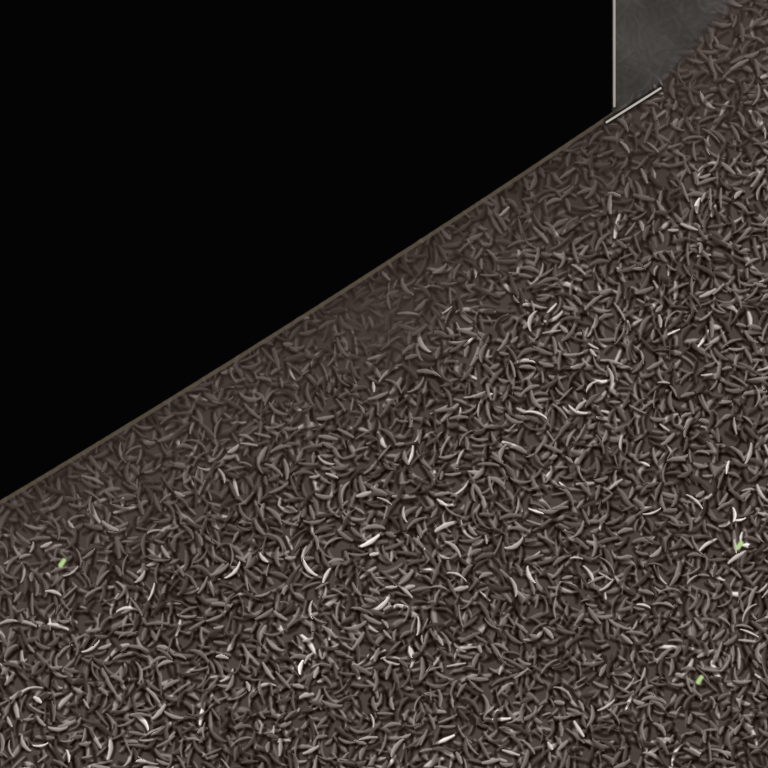
Give the GLSL for this texture, as a Shadertoy shader.

```glsl
// A floor of matted, curled fibres beside a black panel with a slanting foot.
// Fibres are bent capsules scattered in jittered cells, stacked in layers;
// the panel, seam and grey corner are half planes with soft edges.

const float CELLS = 38.0;          // fibre cells across the canvas
const int LAYERS = 5;
const float SOFT = 0.075;          // fibre edge softness, in cells
const float PANEL_RIGHT = 0.797;
const float FOOT_START = 0.349;    // height of the panel foot at the left
const float FOOT_SLOPE = 0.634;
const float FOOT_SAG = 0.05;
const vec3 WARMTH = vec3(0.032, -0.006, -0.023);
const vec3 PANEL_COLOUR = vec3(0.017, 0.017, 0.021);
const vec3 CORNER_COLOUR = vec3(0.27, 0.26, 0.25);
const vec3 SEAM_COLOUR = vec3(0.37, 0.33, 0.27);
const vec3 GLINT_COLOUR = vec3(0.72, 0.69, 0.65);
const vec3 FLECK_COLOUR = vec3(0.70, 0.82, 0.55);
const vec2 FLECKS[3] = vec2[3](vec2(0.963, 0.290), vec2(0.081, 0.267), vec2(0.911, 0.115));

vec4 hash4(vec2 p) {
    vec4 q = fract(vec4(p.xyxy) * vec4(0.1031, 0.1030, 0.0973, 0.1099));
    q += dot(q, q.wzxy + 33.33);
    return fract((q.xxyz + q.yzzw) * q.zywx);
}

float segmentDistance(vec2 p, vec2 a, vec2 b) {
    vec2 ab = b - a;
    return length(p - a - ab * clamp(dot(p - a, ab) / dot(ab, ab), 0.0, 1.0));
}

// Slow variation from layered sines, roughly -1 to 1
float drift(vec2 p) {
    return 0.5 * sin(p.x * 13.0 + 2.0 * sin(p.y * 9.0))
         + 0.3 * sin(p.y * 23.0 - p.x * 11.0 + 1.7)
         + 0.2 * sin(p.x * 37.0 + p.y * 31.0);
}

// One layer of fibres: x = tone, y = cover, z = cast shadow
vec3 fibreLayer(vec2 p, float seed) {
    vec2 cell = floor(p);
    vec3 result = vec3(0.0);
    float best = 0.0;
    for (int j = -1; j <= 1; j++)
    for (int i = -1; i <= 1; i++) {
        vec2 id = cell + vec2(i, j);
        vec4 place = hash4(id + seed);
        vec4 look = hash4(id + seed + 71.3);
        vec2 q = p - id - 0.5 - 0.8 * (place.xy - 0.5);
        float angle = 3.14159 * (place.z - 0.5);
        vec2 along = vec2(cos(angle), sin(angle));
        q = vec2(dot(q, along), dot(q, vec2(-along.y, along.x)));
        q.y += (place.w - 0.5) * 1.1 * q.x * q.x;

        float halfLength = mix(0.22, 0.66, look.x);
        float width = mix(0.07, 0.16, look.y) * (1.0 - 0.4 * abs(q.x) / halfLength);
        width = max(width, 0.03);
        vec2 tip = vec2(halfLength, 0.0);
        float d = segmentDistance(q, -tip, tip) - width;
        float cover = 1.0 - smoothstep(-SOFT, SOFT, d);
        float shade = 1.0 - smoothstep(-0.05, 0.15,
            segmentDistance(q + vec2(0.0, 0.13), -tip, tip) - width);
        result.z = max(result.z, shade);

        float rank = cover * (0.3 + look.w);
        if (rank > best) {
            best = rank;
            float tone = mix(0.19, 0.44, look.z) + 0.42 * pow(look.w, 9.0);
            tone *= 1.0 + 0.28 * clamp(q.y / width, -1.0, 1.0);
            result.xy = vec2(tone, cover);
        }
    }
    return result;
}

void mainImage(out vec4 fragColor, in vec2 fragCoord) {
    vec2 uv = fragCoord / iResolution.xy;
    float px = 1.0 / iResolution.y;

    // Signed distance to the foot line, positive above it
    float footY = FOOT_START + FOOT_SLOPE * uv.x
                - FOOT_SAG * uv.x * (PANEL_RIGHT - uv.x);
    float foot = (uv.y - footY) / sqrt(1.0 + FOOT_SLOPE * FOOT_SLOPE);

    // Fibre floor
    float value = 0.235;
    for (int k = 0; k < LAYERS; k++) {
        float n = float(k);
        vec2 p = uv * CELLS * (1.0 + 0.07 * n) + vec2(3.7, 8.3) * n;
        vec3 fibre = fibreLayer(p, 19.0 * n + 5.0);
        value *= 1.0 - 0.48 * fibre.z;
        value = mix(value, fibre.x, 0.93 * fibre.y);
    }

    // Duller and darker beside the panel, with slow patches
    float open = smoothstep(0.0, 0.24, -foot + 0.02 * drift(uv));
    value = mix(0.265, value * 1.08, mix(0.55, 1.0, open));
    value *= mix(0.90, 1.06, open) + 0.05 * drift(uv);
    vec2 patchOffset = (uv - vec2(0.495, 0.585)) / vec2(0.07, 0.05);
    value = mix(value, 0.24, 0.5 * exp(-dot(patchOffset, patchOffset)));
    vec3 colour = max(value + WARMTH, 0.02);

    // Pale green flecks
    for (int k = 0; k < 3; k++) {
        float d = segmentDistance(uv, FLECKS[k] - vec2(0.002, 0.003), FLECKS[k] + vec2(0.002, 0.003));
        colour = mix(colour, FLECK_COLOUR, 1.0 - smoothstep(0.001, 0.004 + px, d));
    }

    // Smooth grey corner
    float cornerSide = uv.y - 0.885 - 1.2 * (uv.x - 0.86);
    float corner = smoothstep(-0.004, 0.008, foot + 0.006) * smoothstep(-0.02, 0.025, cornerSide);
    vec3 grey = CORNER_COLOUR + 0.03 * drift(uv * 3.0) + 0.15 * (value - 0.3);
    colour = mix(colour, grey, corner * step(PANEL_RIGHT, uv.x));

    // Seam, contact shadow and glint along the foot
    float besidePanel = 1.0 - smoothstep(0.78, 0.82, uv.x);
    colour *= 1.0 - 0.4 * besidePanel * exp(-abs(foot) * 90.0);
    colour = mix(colour, SEAM_COLOUR, 0.75 * besidePanel * (1.0 - smoothstep(0.001, 0.003 + px, abs(foot + 0.003))));
    float glint = segmentDistance(uv, vec2(0.79, 0.841), vec2(0.86, 0.885));
    colour = mix(colour, vec3(0.08), 0.8 * (1.0 - smoothstep(0.002, 0.007, glint)));
    colour = mix(colour, GLINT_COLOUR, 1.0 - smoothstep(0.0005, 0.0015 + px, glint));

    // Black panel and its bright right edge
    float panel = max(-foot, uv.x - PANEL_RIGHT);
    colour = mix(colour, PANEL_COLOUR, 1.0 - smoothstep(-px, px, panel));
    float rim = segmentDistance(uv, vec2(0.800, 0.862), vec2(0.800, 1.02));
    colour = mix(colour, GLINT_COLOUR, 0.85 * (1.0 - smoothstep(0.0005, 0.0015 + px, rim)));

    fragColor = vec4(colour, 1.0);
}
```
